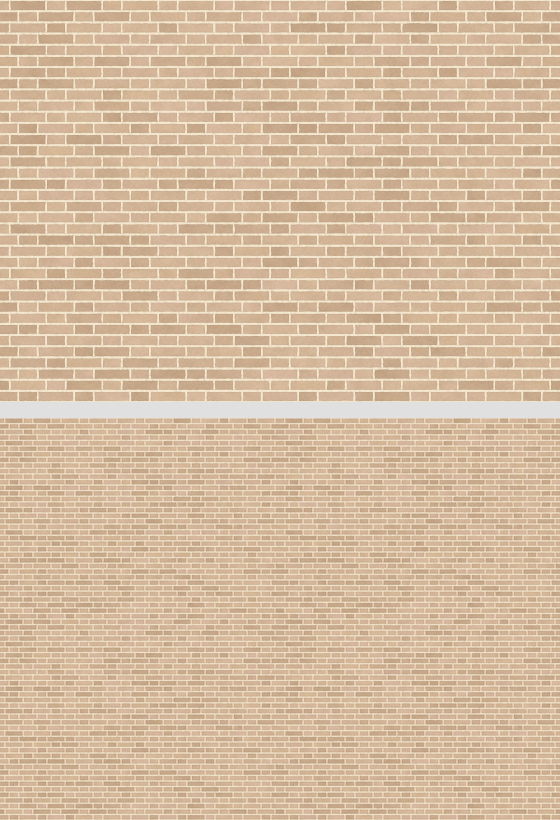
Top, the tile; bottom, the same tile 2 across and 2 down.
Reproduce this texture procedurally as a WebGL 1 fragment shader.

```glsl
precision highp float;
// Pale sandstone brick wall in Flemish bond: long and short bricks alternate in
// each course, and every second course shifts by half a period. Cell distances
// give the joints; wrapped hashes and noise give tone, rough edges and grain.

uniform vec2 u_resolution;

const float PERIODS = 10.0;         // stretcher + header pairs across
const float COURSES = 36.0;         // brick rows up the canvas
const float PERIOD_LENGTH = 5.0;    // length of a pair, in course heights
const float HEADER_HALF = 0.174;    // half a header, in periods
const float BED_HALF = 0.098;       // half joint widths, in course heights
const float HEAD_HALF = 0.082;

const vec3 BRICK_DARK = vec3(0.755, 0.635, 0.515);
const vec3 BRICK_LIGHT = vec3(0.850, 0.735, 0.610);
const vec3 BRICK_PINK = vec3(0.850, 0.730, 0.635);
const vec3 MORTAR = vec3(0.955, 0.905, 0.805);
const vec3 MORTAR_SHADE = vec3(0.840, 0.790, 0.680);

float hash(vec2 p) {
  return fract(sin(dot(p, vec2(12.9898, 78.233))) * 43758.5);
}

// Value noise on a grid of whole cells, wrapping at the canvas edges.
float wrapNoise(vec2 uv, vec2 cells) {
  vec2 p = uv * cells;
  vec2 i = floor(p);
  vec2 f = p - i;
  f = f * f * (3.0 - 2.0 * f);
  vec2 a = mod(i, cells);
  vec2 b = mod(i + 1.0, cells);
  return mix(mix(hash(a), hash(vec2(b.x, a.y)), f.x),
             mix(hash(vec2(a.x, b.y)), hash(b), f.x), f.y);
}

// Returns brick id along the course, position along the brick (-1 to 1),
// and distance to the nearest head joint in course heights.
vec3 flemishCell(float u) {
  float fromHeader = fract(u + 0.5) - 0.5;
  float isHeader = step(abs(fromHeader), HEADER_HALF);
  float id = mix(2.0 * floor(u) + 1.0, 2.0 * floor(u + 0.5), isHeader);
  float along = mix((fract(u) - 0.5) / (0.5 - HEADER_HALF),
                    fromHeader / HEADER_HALF, isHeader);
  float joint = abs(abs(fromHeader) - HEADER_HALF) * PERIOD_LENGTH;
  return vec3(mod(id, 2.0 * PERIODS), along, joint);
}

vec3 brickColor(vec2 id, float along, vec2 uv) {
  float darkBrick = smoothstep(0.50, 0.85, hash(id + 3.7));
  float tone = 0.78 - 0.52 * darkBrick + 0.20 * (hash(id + 11.3) - 0.5);
  tone += 0.26 * along * (hash(id + 23.1) - 0.5);
  tone += 0.34 * (wrapNoise(uv, vec2(50.0, 54.0)) - 0.5);
  vec3 light = mix(BRICK_LIGHT, BRICK_PINK, hash(id + 31.9));
  return mix(BRICK_DARK, light, clamp(tone, 0.0, 1.0));
}

void main() {
  vec2 uv = gl_FragCoord.xy / u_resolution;
  float pixel = COURSES / u_resolution.y;

  // Bond layout
  float course = floor(uv.y * COURSES);
  float height = fract(uv.y * COURSES);
  float shift = 0.5 * (1.0 - mod(course, 2.0));
  vec3 cell = flemishCell(uv.x * PERIODS + shift);

  // Signed distance to the joints, positive inside a brick
  float rough = wrapNoise(uv, vec2(260.0, 180.0)) - 0.5;
  float bed = min(height, 1.0 - height) - BED_HALF;
  float edge = min(bed, cell.z - HEAD_HALF) + 0.05 * rough;
  float brickMask = smoothstep(-0.6 * pixel, 0.6 * pixel, edge);

  // Brick face with fine grain and a soft worn rim
  float grain = wrapNoise(uv, vec2(384.0, 276.0)) - 0.5;
  vec3 brick = brickColor(vec2(cell.x, course), cell.y, uv);
  brick += 0.030 * grain;
  brick *= 1.0 - 0.035 * (1.0 - smoothstep(0.0, 0.14, edge));

  // Mortar, shaded just under the brick above
  float under = smoothstep(0.02, BED_HALF, height) * step(height, BED_HALF + 0.03);
  float shade = 0.35 * under + 0.30 * max(rough, 0.0);
  vec3 mortar = mix(MORTAR, MORTAR_SHADE, shade) + 0.02 * grain;

  gl_FragColor = vec4(mix(mortar, brick, brickMask), 1.0);
}
```
